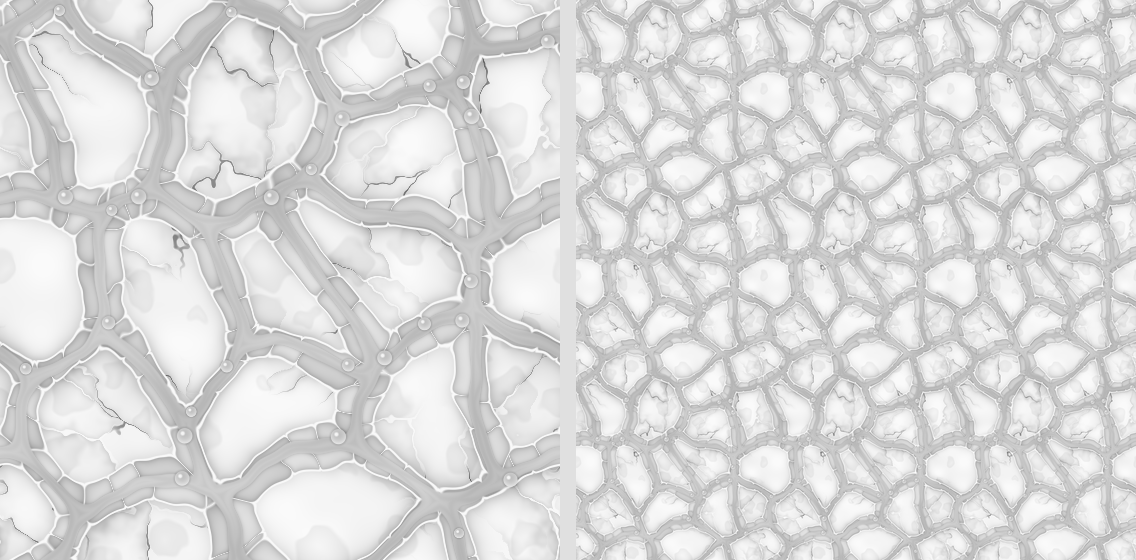
Left: one tile. Right: repeated 3 by 3.
A Shadertoy shader for this texture:

```glsl
#define TAU 6.2831853
#define ORIGIN vec2(0.135, 0.115)
#define STONES vec2(4.0)
#define CRACKS vec2(8.0, 5.0)
#define SPOTS vec2(9.0, 8.0)
#define BEADS vec2(14.0)
#define MORTAR 0.042
#define BEVEL 0.072
#define FACE_TONE 0.975
#define BEVEL_TONE 0.86
#define MORTAR_TONE 0.765
#define CRACK_TONE 0.50

struct Cell {
    vec2 id;       // wrapped lattice index
    vec2 toSeed;   // vector to the seed
    float border;  // distance to the nearest border
    float second;  // distance to the next border
    float along;   // position along the nearest border
};

vec2 hash2(vec2 p) {
    vec3 q = fract(p.xyx * vec3(0.1031, 0.1030, 0.0973));
    q += dot(q, q.yzx + 33.33);
    return fract((q.xx + q.yz) * q.zy);
}

vec2 wrap(vec2 i, vec2 period) { return floor(mod(i + 0.5, period)); }

float noise(vec2 uv, float period) {
    vec2 p = uv * period, i = floor(p), f = p - i;
    f = f * f * (3.0 - 2.0 * f);
    vec2 n = vec2(period), o = vec2(0.0, 1.0);
    float a = hash2(wrap(i, n) + period).x;
    float b = hash2(wrap(i + o.yx, n) + period).x;
    float c = hash2(wrap(i + o.xy, n) + period).x;
    float d = hash2(wrap(i + o.yy, n) + period).x;
    return mix(mix(a, b, f.x), mix(c, d, f.x), f.y);
}

float smoothMin(float a, float b, float k) {
    float h = max(k - abs(a - b), 0.0) / k;
    return min(a, b) - h * h * k * 0.25;
}

vec2 seedAt(vec2 i, vec2 period) {
    return i + 0.06 + 0.88 * hash2(wrap(i, period) + 3.0 * period + 7.0);
}

// Cellular pattern with distances to the two nearest borders
Cell cells(vec2 p, vec2 period) {
    vec2 base = floor(p), home = base, r = vec2(9.0);
    for (int y = -1; y <= 1; y++)
    for (int x = -1; x <= 1; x++) {
        vec2 i = base + vec2(x, y), s = seedAt(i, period) - p;
        if (dot(s, s) < dot(r, r)) { r = s; home = i; }
    }
    Cell c = Cell(wrap(home, period), r, 9.0, 9.0, 0.0);
    for (int y = -2; y <= 2; y++)
    for (int x = -2; x <= 2; x++) {
        if (x == 0 && y == 0) continue;
        vec2 s = seedAt(home + vec2(x, y), period) - p;
        vec2 n = normalize(s - r), mid = 0.5 * (s + r);
        float d = dot(mid, n);
        if (d < c.border) {
            c.second = c.border;
            c.border = d;
            c.along = dot(mid, vec2(-n.y, n.x));
        } else c.second = min(c.second, d);
    }
    return c;
}

Cell stoneAt(vec2 uv) {
    vec2 p = uv * STONES + 0.06 * sin(TAU * vec2(3.0, 4.0) * uv.yx + 1.0);
    p += 0.008 * sin(TAU * (vec2(11.0, 13.0) * uv.yx + vec2(5.0, 7.0) * uv));
    return cells(p, STONES);
}

// Pale stone top with spots and cracks
float faceTone(vec2 uv, Cell stone) {
    float tone = FACE_TONE + 0.05 * (noise(uv, 14.0) - 0.6);
    vec2 jag = vec2(noise(uv, 34.0), noise(uv.yx, 37.0)) - 0.5;
    vec2 fine = vec2(noise(uv, 87.0), noise(uv.yx, 83.0)) - 0.5;

    Cell spot = cells(uv * SPOTS + 0.25 * jag, SPOTS);
    float size = 0.42 * hash2(spot.id + 31.0).x, dist = length(spot.toSeed);
    float inside = 1.0 - smoothstep(size - 0.05, size + 0.02, dist);
    tone -= inside * (0.02 + 0.04 * dist / (size + 0.05));

    vec2 shift = hash2(stone.id + 11.0), q = uv + shift;
    q.x += (floor(3.0 * shift.y) - 1.0) * uv.y;
    Cell crack = cells(q * CRACKS + 0.2 * jag + 0.08 * fine, CRACKS);
    float strength = smoothstep(0.18, 0.45, noise(uv + shift, 6.0));
    float dark = smoothstep(0.4, 0.65, noise(uv + shift.yx, 9.0));
    float shade = hash2(crack.id + 5.0).y;
    tone -= strength * 0.19 * shade * exp(-crack.border / 0.09);
    float lip = 1.0 - smoothstep(0.008, 0.024, crack.border);
    float gap = 1.0 - smoothstep(0.004, 0.018, crack.border);
    tone = mix(tone, FACE_TONE, lip * strength);
    return mix(tone, CRACK_TONE, gap * strength * dark * 0.9);
}

void mainImage(out vec4 fragColor, in vec2 fragCoord) {
    vec2 uv = fragCoord / iResolution.xy + ORIGIN;
    Cell stone = stoneAt(uv);
    vec2 rnd = hash2(stone.id + 19.0);
    float depth = smoothMin(stone.border, stone.second, 0.11);
    float turn = TAU * rnd.x;
    float side = dot(normalize(stone.toSeed + 1e-4), vec2(cos(turn), sin(turn)));

    // Bevel split into rounded facets by a web of ridges
    float bevel = BEVEL * (1.0 + 0.75 * side);
    float a = 3.0 * (stone.along + 0.08 * sin(9.0 * stone.along)) + rnd.y;
    a += 0.2 * (noise(uv, 40.0) - 0.5);
    float joint = (0.5 - abs(fract(a) - 0.5)) / 3.0;
    joint = 0.004 + min(joint, 0.7 * (stone.second - stone.border));
    float wobble = 0.016 * (noise(uv, 45.0) - 0.5);
    float facet = smoothMin(MORTAR + bevel + wobble - depth, joint, 0.04);
    float facetTone = BEVEL_TONE - 0.23 * exp(-max(facet, 0.0) / 0.024);
    facetTone += 0.08 * (hash2(stone.id + floor(a) + 41.0).x - 0.5);
    facetTone -= 0.12 * exp(-abs(depth - MORTAR) / 0.011);

    float face = faceTone(uv, stone);
    face -= (0.14 - 0.07 * side) * exp(-max(-facet - 0.008, 0.0) / 0.05);
    float tone = mix(face, facetTone, smoothstep(-0.004, 0.004, facet));
    float ridge = 1.0 - smoothstep(0.002, 0.012, abs(facet));
    tone = mix(tone, FACE_TONE, ridge);

    // Mortar with faint streaks
    float grain = noise(uv, 18.0);
    float mortar = MORTAR_TONE + 0.09 * (noise(uv, 8.0) - 0.5);
    mortar += 0.014 * sin(depth * 110.0 + 5.0 * grain);
    tone = mix(mortar, tone, smoothstep(MORTAR - 0.012, MORTAR + 0.008, depth));

    // Glossy beads where joints meet
    vec2 slot = floor(uv * BEADS), h = hash2(wrap(slot, BEADS) + 53.0);
    vec2 center = slot + 0.28 + 0.44 * h;
    Cell nearby = stoneAt(center / BEADS);
    if (nearby.border < 0.05 && nearby.second < 0.17) {
        vec2 v = uv * BEADS - center;
        float radius = mix(0.13, 0.20, h.y), d = length(v) / radius;
        tone -= 0.10 * (1.0 - smoothstep(0.9, 1.35, d));
        float bead = 0.76 + 0.10 * d * d - 0.06 * v.y / radius;
        bead += 0.2 * (1.0 - smoothstep(0.1, 0.4, length(v / radius - vec2(-0.25, 0.3))));
        tone = mix(tone, bead, 1.0 - smoothstep(0.88, 1.05, d));
    }
    fragColor = vec4(vec3(clamp(tone, 0.0, 0.98)), 1.0);
}
```
